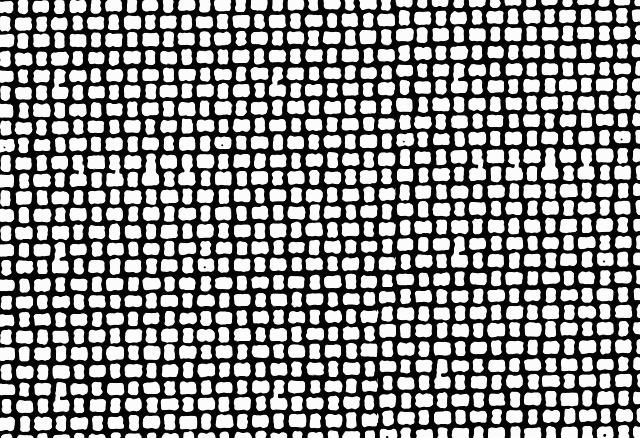
This pattern is drawn by a Shadertoy shader. Its source:

```glsl
// Black mesh with alternating wide and narrow white holes, slightly tilted, with worn joins and specks.
#define ROWS 25.17                // rows over the canvas height; one row is one unit
#define COLUMN 1.043              // column pitch
#define ORIGIN vec2(0.287, 0.383) // centre of the first hole, from the upper left
#define WIDE vec2(0.482, 0.366)   // half size of a wide hole
#define NARROW vec2(0.302, 0.432) // half size of a narrow hole
#define CORNER 0.22               // corner radius
#define DENT 0.035                // dip in the middle of the long sides
#define WOBBLE 0.075              // raggedness of the outline
#define JITTER 0.04               // variation of place and size
#define TILT 0.0104               // rise of the rows
#define LEAN 0.004                // drift of the columns
#define BLOCK vec2(22.0, 18.0)    // columns and rows before the wear repeats

float hash(vec2 p) {
    return fract(sin(dot(p, vec2(12.9898, 78.233))) * 43758.5453);
}

float noise(vec2 p) {
    vec2 i = floor(p), f = fract(p);
    f = f * f * (3.0 - 2.0 * f);
    return mix(mix(hash(i), hash(i + vec2(1, 0)), f.x),
               mix(hash(i + vec2(0, 1)), hash(i + vec2(1, 1)), f.x), f.y);
}

float roundBox(vec2 p, vec2 halfSize, float radius) {
    vec2 q = abs(p) - halfSize + radius;
    return length(max(q, 0.0)) + min(max(q.x, q.y), 0.0) - radius;
}

float smoothMin(float a, float b, float k) {
    float h = max(k - abs(a - b), 0.0) / k;
    return min(a, b) - h * h * k * 0.25;
}

// Narrow holes that have broken through into the wide hole below
bool isJoined(vec2 cell) {
    float col = cell.x, row = mod(cell.y, BLOCK.y);
    return (row == 4.0 && mod(col, 12.0) == 3.0)
        || (row == 9.0 && mod(col, 2.0) == 0.0 && abs(col - 7.0) < 4.0)
        || (row == 14.0 && col == 3.0);
}

// Wide holes with a dark speck inside
bool isSpecked(vec2 cell) {
    float row = mod(cell.y, BLOCK.y);
    return (row == 8.0 && mod(cell.x, 12.0) == 0.0) || (row == 15.0 && cell.x == 11.0);
}

// Opening between two joined holes; p is relative to the middle of the bar
float neck(vec2 p, vec2 cell) {
    bool fullRow = mod(cell.y, BLOCK.y) == 9.0;
    float side = fullRow ? (cell.x < 7.0 ? 0.17 : 0.0) : -0.17;
    float halfWidth = fullRow && cell.x == 8.0 ? 0.29 : 0.14;
    return roundBox(p - vec2(side, 0.0), vec2(halfWidth, 0.32), 0.08);
}

// Signed distance to the hole of one cell; p is relative to the cell centre
float hole(vec2 p, vec2 cell) {
    vec2 seed = mod(cell, BLOCK);
    vec2 centre = p;
    p -= JITTER * (vec2(hash(seed), hash(seed + 31.0)) - 0.5);
    p.y -= 1.5 * JITTER * (hash(vec2(seed.y, 7.0)) - 0.5);
    bool wide = mod(cell.x + cell.y, 2.0) == 0.0;
    vec2 halfSize = wide ? WIDE : NARROW;
    halfSize += JITTER * (vec2(hash(seed + 57.0), hash(seed + 83.0)) - 0.5);
    halfSize.y += JITTER * (hash(vec2(seed.y, 19.0)) - 0.5);

    float along = wide ? p.x : p.y;
    float dip = DENT * (0.3 + hash(seed + 11.0)) * exp(-along * along * 60.0);
    float d = roundBox(p, halfSize, CORNER) + dip;

    vec2 above = cell - vec2(0, 1);
    if (isJoined(cell)) d = smoothMin(d, neck(centre - vec2(0, 0.5), cell), 0.1);
    if (isJoined(above)) d = smoothMin(d, neck(centre + vec2(0, 0.5), above), 0.1);
    if (isSpecked(cell)) d = max(d, 0.065 - length(centre - vec2(-0.05, 0.1)));
    return d;
}

void mainImage(out vec4 fragColor, in vec2 fragCoord) {
    float pixel = ROWS / iResolution.y;
    vec2 p = vec2(fragCoord.x, iResolution.y - fragCoord.y) * pixel;

    // The right-hand block repeats the left one with a step at the seam
    bool lower = p.y > 16.47;
    float columns = lower ? BLOCK.x - 1.0 : BLOCK.x;
    if (p.x > (columns - 0.5) * COLUMN + ORIGIN.x) {
        p += vec2(-columns * COLUMN, lower ? 1.335 : 0.335);
    }
    p += vec2(-LEAN * p.y, TILT * p.x);
    p -= ORIGIN;

    // Nearest hole among the cell and its side neighbours
    vec2 home = floor(p / vec2(COLUMN, 1.0) + 0.5);
    float d = 1.0;
    for (float i = -1.0; i <= 1.0; i++) {
        vec2 cell = home + vec2(i, 0.0);
        d = min(d, hole(p - cell * vec2(COLUMN, 1.0), cell));
    }
    d += WOBBLE * (noise(p * 5.5) - 0.5);

    float light = 1.0 - smoothstep(-0.6 * pixel, 0.6 * pixel, d);
    fragColor = vec4(vec3(mix(0.01, 0.99, light)), 1.0);
}
```
